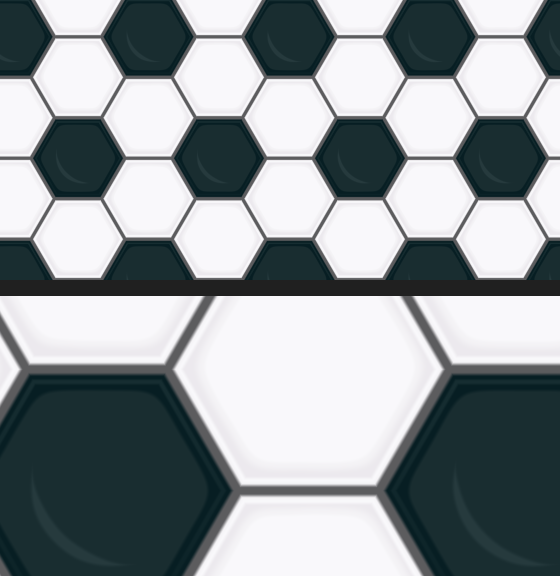
Top: the whole. Bottom: its middle third, enlarged.
A WebGL 2 fragment shader for this pattern:

```glsl
#version 300 es
precision highp float;
// Glazed hexagon tiles: each dark tile is ringed by six white ones, in grey grout.
// The nearest centre of a hexagonal lattice gives the tile; distances to its
// sides give grout, bevel and face, and two circles cut a crescent of shine.

#define PITCH 0.2891              // tile height, in canvas heights
#define STRETCH 1.0054            // slight widening of the regular lattice
#define ORIGIN vec2(0.027, 0.8685) // centre of one dark tile
#define GROUT_HALF 0.021          // remaining lengths are in tile heights
#define RIM 0.052
#define FACE_DARK 0.087
#define FACE_WHITE 0.108
#define SOFTNESS 0.010
#define WOBBLE 0.007

uniform vec2 u_resolution;
out vec4 outColor;

const float COLUMN = 0.8660254;

const vec3 GROUT = vec3(0.36, 0.36, 0.37);
const vec3 WHITE_FACE = vec3(0.976, 0.974, 0.984);
const vec3 WHITE_BEVEL = vec3(0.925, 0.915, 0.932);
const vec3 WHITE_RIM = vec3(0.957, 0.952, 0.963);
const vec3 DARK_FACE = vec3(0.100, 0.178, 0.190);
const vec3 DARK_BEVEL = vec3(0.028, 0.118, 0.137);
const vec3 DARK_LINE = vec3(0.095, 0.185, 0.200);
const vec3 DARK_SHINE = vec3(0.165, 0.245, 0.258);

vec2 hashGradient(vec2 cell) {
    vec2 h = vec2(dot(cell, vec2(127.1, 311.7)), dot(cell, vec2(269.5, 183.3)));
    return 2.0 * fract(sin(h) * 43758.5) - 1.0;
}

float gradientNoise(vec2 p) {
    vec2 i = floor(p), f = fract(p);
    vec2 u = f * f * f * (f * (f * 6.0 - 15.0) + 10.0);
    vec2 e = vec2(0.0, 1.0);
    float low = mix(dot(hashGradient(i), f), dot(hashGradient(i + e.yx), f - e.yx), u.x);
    float high = mix(dot(hashGradient(i + e), f - e), dot(hashGradient(i + 1.0), f - 1.0), u.x);
    return mix(low, high, u.y);
}

// Centre of the nearest tile, from two interleaved rectangular lattices.
vec2 tileCentre(vec2 p) {
    vec2 cell = vec2(2.0 * COLUMN, 1.0);
    vec2 a = round(p / cell) * cell;
    vec2 b = (floor(p / cell) + 0.5) * cell;
    return distance(p, a) < distance(p, b) ? a : b;
}

// Distance from the point to each pair of opposite sides, measured at the centre.
vec3 hexAxes(vec2 p) {
    return abs(vec3(p.y, COLUMN * p.x + 0.5 * p.y, COLUMN * p.x - 0.5 * p.y));
}

float hexInset(vec2 p) {
    vec3 a = hexAxes(p);
    return 0.5 - max(a.x, max(a.y, a.z));
}

float roundedInset(vec2 p) {
    vec3 a = pow(hexAxes(p) * 2.0, vec3(14.0));
    return 0.5 - 0.5 * pow(a.x + a.y + a.z, 1.0 / 14.0);
}

float cover(float d, float blur) {
    return smoothstep(-blur, blur, d);
}

vec3 whiteTile(vec2 p, float inset, float wobble, float blur) {
    float face = roundedInset(p - vec2(0.006, 0.008)) + wobble;
    vec3 color = mix(WHITE_RIM, WHITE_FACE, cover(inset - 0.034, blur));
    color = mix(color, WHITE_BEVEL, cover(inset - RIM, blur));
    color = mix(color, WHITE_RIM, cover(face - 0.5 * (RIM + FACE_WHITE), 2.0 * blur));
    return mix(color, WHITE_FACE, cover(face - FACE_WHITE, blur));
}

vec3 darkTile(vec2 p, float inset, float wobble, float blur) {
    // Bevel with a thin glint, strongest along the top.
    float glint = 1.0 - smoothstep(0.003, 0.006 + blur, abs(inset - RIM));
    vec3 color = mix(DARK_BEVEL, DARK_LINE, glint * (0.55 + 0.7 * p.y));
    color = mix(color, DARK_FACE, cover(roundedInset(p) + 0.5 * wobble - FACE_DARK, blur));
    // Crescent at the lower left, between two circles.
    float outer = 0.33 - distance(p, vec2(0.06, 0.02)) + wobble;
    float inner = distance(p, vec2(0.18, 0.14)) - 0.45 + wobble;
    float shine = cover(min(outer, inner), blur);
    return mix(color, DARK_SHINE, 0.75 * shine);
}

void main() {
    // Lattice coordinates, one unit per tile height.
    vec2 p = (gl_FragCoord.xy / u_resolution.y - ORIGIN) / (PITCH * vec2(STRETCH, 1.0));
    float blur = max(SOFTNESS, 0.75 / (u_resolution.y * PITCH));
    vec2 centre = tileCentre(p);
    vec2 local = p - centre;
    float inset = hexInset(local);
    float wobble = WOBBLE * gradientNoise(p * 5.0 + 17.0);

    // Every third tile of a column is dark, shifted by half in the next column.
    float column = round(centre.x / COLUMN);
    float phase = mod(centre.y - 1.5 * column + 0.25, 3.0);
    vec3 tile = phase < 0.5 ? darkTile(local, inset, wobble, blur)
                            : whiteTile(local, inset, wobble, blur);

    outColor = vec4(mix(GROUT, tile, cover(inset - GROUT_HALF, blur)), 1.0);
}
```
